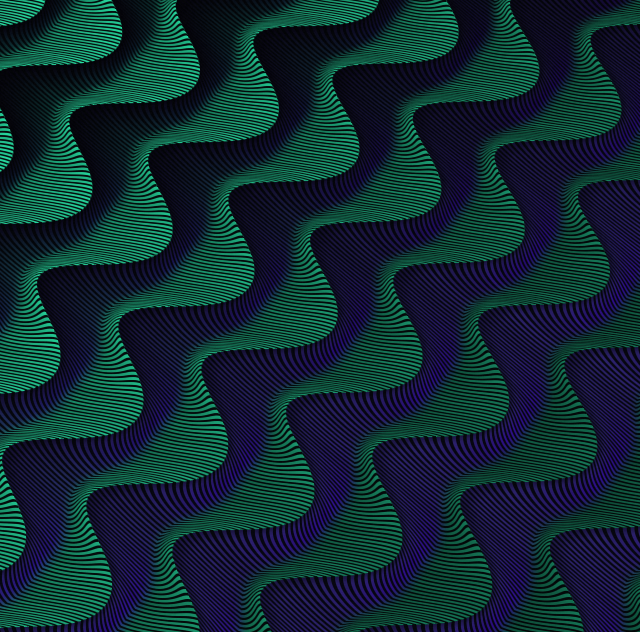
A WebGL 2 fragment shader for this pattern:

```glsl
#version 300 es
precision highp float;
// Fine ribbed relief: diagonal wavy ridges, green on the lit slopes and violet in shade.
// A skewed lattice (s across, t down) places the ridges; a height profile between
// ridge and valley bends the ribs, and the slope's side selects its light.
uniform vec2 u_resolution;
out vec4 fragColor;

const float TAU = 6.2831853;
const float RIBS = 43.0;                       // ribs per lattice row
const float RELIEF = 0.118;                    // how far ribs bend, in rows
const vec2 ORIGIN = vec2(0.359, 0.310);        // one ridge apex
const vec2 STEP_ACROSS = vec2(0.128, 0.0636);
const vec2 STEP_DOWN = vec2(-0.041, 0.257);
const float PERSPECTIVE = 0.143;

const vec3 BLACK = vec3(0.010, 0.014, 0.022);
const vec3 GREEN = vec3(0.125, 0.710, 0.520);
const vec3 TEAL = vec3(0.030, 0.230, 0.165);
const vec3 VIOLET = vec3(0.160, 0.125, 0.390);
const vec3 INDIGO = vec3(0.170, 0.020, 0.560);

float hash(vec2 p) {
    return fract(sin(dot(p, vec2(127.1, 311.7))) * 43758.5453);
}

// Canvas position (y down) to lattice coordinates, with mild perspective
vec2 toLattice(vec2 p) {
    vec2 rel = p - ORIGIN;
    rel /= 1.0 + PERSPECTIVE * rel.y;
    return inverse(mat2(STEP_ACROSS, STEP_DOWN)) * rel;
}

// Sideways swing of the ridge along its length
float ridgeOffset(float angle) {
    return 0.47 - 0.43 * cos(angle) - 0.04 * cos(2.0 * angle);
}

// Depth profile: zero at both ridges, one at the valley, nearly straight slopes
float depthProfile(float d, float valley) {
    float fall = clamp(d / valley, 0.0, 1.0);
    float climb = clamp((d - valley) / (1.0 - valley), 0.0, 1.0);
    float rise = mix(climb, climb * climb * (3.0 - 2.0 * climb), 0.6);
    return 1.0 - pow(1.0 - fall, 1.25) - rise;
}

// Antialiased rib coverage; duty is the filled share of the period
float ribMask(float phase, float duty, float pixel) {
    float tri = abs(fract(phase) - 0.5) * 2.0;
    float soft = clamp(pixel * 1.1, 0.05, 1.0);
    float crisp = 1.0 - smoothstep(duty - soft, duty + soft, tri);
    return mix(crisp, duty, smoothstep(0.45, 0.9, pixel));
}

void main() {
    vec2 p = vec2(gl_FragCoord.x, u_resolution.y - gl_FragCoord.y) / u_resolution.y;
    vec2 cell = toLattice(p);

    // Position between neighbouring ridges: shaded face, valley, lit face
    float angle = -TAU * (cell.y + 0.04);
    float across = cell.x + cell.y - ridgeOffset(angle);
    float d = fract(across);
    float bulge = 0.5 - 0.5 * cos(angle);
    float valley = 0.84 - 0.58 * bulge;

    // Ribs bent by the relief
    float phase = RIBS * (cell.y - RELIEF * depthProfile(d, valley));
    float pixel = fwidth(phase);
    float tone = 0.92 + 0.16 * hash(vec2(floor(phase), 3.0));

    // Lit side: soft at the valley, sharp at the ridge
    float edge = fwidth(across);
    float lit = smoothstep(valley - 0.10, valley + 0.11, d);
    lit = max(lit, 1.0 - smoothstep(0.0, edge, d));
    float rib = ribMask(phase, mix(0.50, 0.57, lit), pixel);

    // Green light from the upper left, violet light from the lower right
    float sweep = p.x * 0.6 + p.y * 0.4;
    float greenGain = mix(1.15, 0.60, smoothstep(0.0, 0.9, sweep));
    float violetGain = smoothstep(0.12, 0.85, p.x * 0.45 + p.y * 0.75);
    float climb = clamp((d - valley) / (1.0 - valley), 0.0, 1.0);
    vec3 litColor = GREEN * greenGain * (0.68 + 0.34 * climb);

    // Shaded face: dark under the ridge, saturated where it is steep
    float fall = clamp(d / valley, 0.0, 1.0);
    float steep = bulge * smoothstep(0.1, 0.8, fall);
    vec3 shade = mix(VIOLET, INDIGO, steep * 0.8) * (0.16 + 0.84 * violetGain);
    shade += TEAL * (1.0 - smoothstep(0.05, 0.6, sweep)) * fall * fall;
    shade *= 0.65 + 0.35 * smoothstep(0.0, 0.3, fall);

    // Gaps keep a trace of the glow, then fine grain
    vec3 face = mix(shade, litColor, lit) * tone;
    vec3 gap = BLACK + face * mix(0.10, 0.05, lit);
    vec3 color = mix(gap, face, rib);
    color += (hash(floor(p * 500.0)) - 0.5) * 0.012;
    fragColor = vec4(clamp(color, 0.0, 1.0), 1.0);
}
```
